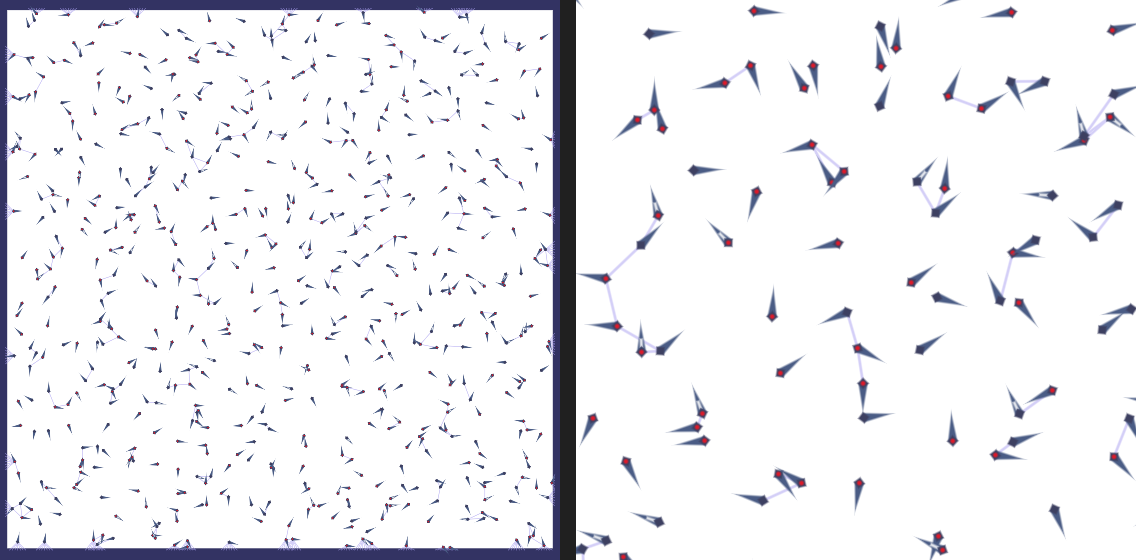
Left: the whole. Right: its middle third, enlarged.
Reproduce this pattern procedurally as a three.js fragment shader.

```glsl
// Swarm of small slate darts with red heads, joined by faint links, in a navy frame.
varying vec2 vUv;

const float CELLS = 29.0;
const float REACH = 0.031;
const vec2 MID = vec2(0.5, 0.5013);
const vec2 HALF_SIZE = vec2(0.487, 0.4805);
const vec3 NAVY = vec3(0.20, 0.20, 0.39);
const vec3 SLATE = vec3(0.29, 0.36, 0.52);
const vec3 LAVENDER = vec3(0.66, 0.62, 0.94);

float hash(vec2 p) {
  vec3 q = fract(p.xyx * vec3(0.1031, 0.1030, 0.0973));
  q += dot(q, q.yzx + 33.33);
  return fract((q.x + q.y) * q.z);
}

// Soft coverage of a signed distance
float cover(float d) {
  return 1.0 - smoothstep(-0.0009, 0.0009, d);
}

float hairline(vec2 p, vec2 a, vec2 b) {
  vec2 ab = b - a;
  float t = clamp(dot(p - a, ab) / dot(ab, ab), 0.0, 1.0);
  return 1.0 - smoothstep(0.0002, 0.0014, length(p - a - ab * t));
}

// Head position of the dart in a cell; empty cells lie far away
vec2 headOf(vec2 cell) {
  vec2 jitter = vec2(hash(cell + 11.3), hash(cell + 47.9)) - 0.5;
  vec2 p = (cell + 0.5 + 1.6 * jitter) / CELLS;
  vec2 gap = HALF_SIZE - abs(p - MID);
  bool present = hash(cell + 83.1) < 0.83 && min(gap.x, gap.y) > 0.001;
  return present ? p : vec2(9.0);
}

// Rays from a head to the nearest wall
float wallFan(vec2 p, vec2 head) {
  vec2 c = head - MID;
  vec2 gap = HALF_SIZE - abs(c);
  vec2 n = gap.x < gap.y ? vec2(sign(c.x), 0.0) : vec2(0.0, sign(c.y));
  float g = min(gap.x, gap.y);
  float ink = 0.0;
  if (g < 0.017) {
    for (int k = -3; k <= 3; k++) {
      vec2 foot = head + n * (g + 0.003) + n.yx * float(k) * 0.0048;
      ink = max(ink, hairline(p, head, foot));
    }
  }
  return ink;
}

// Tapered body, sometimes hollow, with a diamond head and often a red core
vec3 drawDart(vec3 col, vec2 p, vec2 head, vec2 cell) {
  float a = 6.2832 * hash(cell + 151.7);
  vec2 d = p - head;
  float x = dot(d, vec2(cos(a), sin(a)));
  float y = abs(dot(d, vec2(-sin(a), cos(a))));
  float body = max(y - 0.0027 * (1.0 - x / 0.0162), -x);
  col = mix(col, SLATE, cover(body));
  if (hash(cell + 201.3) < 0.12) {
    float slot = max(y - 0.0009, abs(x - 0.0055) - 0.0025);
    col = mix(col, vec3(1.0), 0.85 * cover(slot));
  }
  col = mix(col, vec3(0.24, 0.25, 0.38), cover((abs(x) + y - 0.0033) * 0.75));
  if (hash(cell + 263.9) < 0.6) {
    col = mix(col, vec3(0.88, 0.10, 0.16), cover(length(d) - 0.0013));
  }
  return col;
}

void main() {
  vec2 p = vUv;
  vec2 home = floor(p * CELLS);

  // Frame
  vec2 edge = abs(p - MID) - HALF_SIZE;
  vec3 col = mix(NAVY, vec3(1.0), cover(max(edge.x, edge.y)));

  vec2 heads[25];
  for (int i = 0; i < 25; i++) {
    heads[i] = headOf(home + vec2(mod(float(i), 5.0), floor(float(i) / 5.0)) - 2.0);
  }

  // Links between close neighbours, and fans at the walls
  float ink = 0.0;
  for (int i = 0; i < 25; i++) {
    vec2 a = heads[i];
    if (distance(p, a) > REACH + 0.002) continue;
    ink = max(ink, wallFan(p, a));
    for (int j = 0; j < 25; j++) {
      vec2 b = heads[j];
      if (j <= i || distance(a, b) > REACH) continue;
      if (hash(floor((a + b) * 4000.0)) < 0.42) ink = max(ink, hairline(p, a, b));
    }
  }
  col = mix(col, LAVENDER, 0.5 * ink);

  // Darts
  for (int i = 0; i < 25; i++) {
    if (distance(p, heads[i]) > 0.02) continue;
    vec2 cell = home + vec2(mod(float(i), 5.0), floor(float(i) / 5.0)) - 2.0;
    col = drawDart(col, p, heads[i], cell);
  }

  gl_FragColor = vec4(col, 1.0);
}
```
